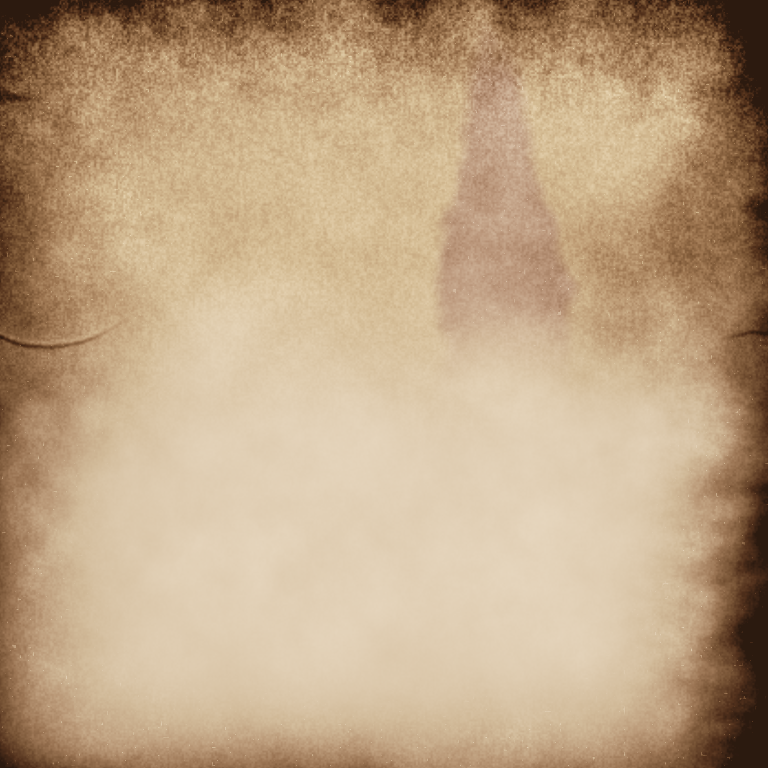
Give the GLSL for this texture, as a WebGL 2 fragment shader.

```glsl
#version 300 es
precision highp float;
uniform vec2 u_resolution;
out vec4 outColor;

float hash(ivec2 cell) {
  uvec2 q = uvec2(cell) * uvec2(1597u, 3571u);
  uint h = (q.x ^ q.y) * 747796u + 28913u;
  h = (h ^ (h >> 15)) * 73939u;
  h = (h ^ (h >> 13)) * 91813u;
  return float((h ^ (h >> 16)) & 65535u) / 65535.0;
}

float noise(vec2 p) {
  ivec2 i = ivec2(floor(p));
  vec2 f = fract(p);
  f = f * f * (3.0 - 2.0 * f);
  return mix(mix(hash(i), hash(i + ivec2(1, 0)), f.x),
             mix(hash(i + ivec2(0, 1)), hash(i + ivec2(1, 1)), f.x), f.y);
}

float fbm(vec2 p) {
  float sum = 0.0, amp = 0.5;
  for (int i = 0; i < 5; i++) {
    sum += amp * noise(p);
    p = mat2(0.8, 0.6, -0.6, 0.8) * p * 2.03 + 17.3;
    amp *= 0.5;
  }
  return sum;
}

float blob(vec2 p, vec2 center, vec2 size) {
  vec2 d = (p - center) / size;
  return exp(-dot(d, d));
}

float crease(float dist, float width) {
  return exp(-dist * dist / (width * width));
}

// Colour ramp from clean paper to scorched edge
vec3 paper(float wear) {
  vec3 tones[7] = vec3[7](
    vec3(0.90, 0.835, 0.74), vec3(0.82, 0.73, 0.60), vec3(0.73, 0.60, 0.47),
    vec3(0.61, 0.46, 0.33), vec3(0.47, 0.33, 0.21), vec3(0.32, 0.19, 0.11),
    vec3(0.17, 0.10, 0.06));
  vec3 color = tones[0];
  for (int i = 1; i < 7; i++)
    color = mix(color, tones[i], clamp(wear - float(i - 1), 0.0, 1.0));
  return color;
}

void main() {
  vec2 uv = gl_FragCoord.xy / u_resolution;
  float clouds = fbm(uv * 7.0 + 3.0) - 0.48;
  float mottle = fbm(uv * 24.0 + 40.0) - 0.48;
  float wisps = fbm(uv * vec2(9.0, 24.0) + 71.0) - 0.48;
  float upper = smoothstep(0.4, 0.72, uv.y + 0.15 * clouds);

  // Burnt borders
  vec2 p = uv + 0.06 * vec2(clouds, mottle);
  float border = 3.5 * exp(-p.x / 0.065) + 4.6 * exp((p.x - 1.0) / 0.07)
               + 3.7 * exp((p.y - 1.0) / 0.065) + 2.7 * exp(-p.y / 0.055);

  // Broad discoloured patches
  float patches = 0.8 * blob(p, vec2(0.05, 0.54), vec2(0.13, 0.16))
                + 0.6 * blob(p, vec2(0.08, 0.75), vec2(0.13, 0.10))
                + 0.9 * blob(p, vec2(0.87, 0.63), vec2(0.13, 0.12))
                + 0.9 * blob(p, vec2(0.98, 0.90), vec2(0.14, 0.15))
                + 1.7 * blob(p, vec2(0.96, 0.17), vec2(0.09, 0.13))
                + 0.8 * blob(p, vec2(0.99, 0.42), vec2(0.07, 0.14))
                - 0.6 * blob(p, vec2(0.84, 0.80), vec2(0.08, 0.07));

  // Tall stain widening downwards
  float halfWidth = mix(0.085, 0.03, smoothstep(0.6, 0.93, uv.y));
  float axis = abs(uv.x - mix(0.66, 0.645, smoothstep(0.6, 0.85, uv.y)) + 0.03 * mottle);
  float stain = 1.0 - smoothstep(halfWidth - 0.015, halfWidth + 0.012, axis);
  stain *= smoothstep(0.48, 0.63, uv.y + 0.1 * clouds)
         * (1.0 - smoothstep(0.89, 0.96, uv.y + 0.1 * mottle));

  float wear = 0.15 + 0.65 * upper + border + patches + 0.75 * stain;
  float rough = smoothstep(0.3, 2.2, wear);
  wear += clouds * (0.6 + 1.5 * rough) + mottle * (0.35 + 1.3 * rough);
  wear += wisps * 3.0 * smoothstep(0.8, 0.95, uv.x) * (1.0 - smoothstep(0.3, 0.6, uv.y));

  // Curved left crack, a shorter right one and small side folds
  float wobble = 0.008 * mottle;
  float leftX = uv.x - 0.06;
  float leftDist = uv.y - 0.551 - 3.2 * leftX * leftX + wobble;
  float leftFade = 1.0 - smoothstep(0.08, 0.18, uv.x);
  float rightX = uv.x - 0.985;
  float rightDist = uv.y - 0.568 + 5.0 * rightX * rightX + wobble;
  wear += leftFade * (1.5 * crease(leftDist + 0.003, 0.003) - 0.6 * crease(leftDist - 0.003, 0.003));
  wear += 1.2 * smoothstep(0.93, 0.97, uv.x) * crease(rightDist, 0.003);
  wear += 1.5 * (1.0 - smoothstep(0.01, 0.06, uv.x)) * crease(uv.y - 0.873 + wobble, 0.006);
  wear += 1.2 * smoothstep(0.95, 0.99, uv.x) * crease(uv.y - 0.73 + 2.0 * wobble, 0.012);

  // Woven grain, strongest on the upper and darker areas
  float grain = noise(uv * 420.0) + 0.7 * noise(uv * 210.0 + 9.0)
              + 0.3 * noise(uv * vec2(400.0, 60.0)) - 1.0;
  float topRough = smoothstep(0.68, 1.0, uv.y) * rough;
  wear += grain * (0.06 + 0.45 * upper * (1.0 - 0.6 * stain) + 0.4 * rough + 0.7 * topRough);
  wear -= 1.3 * rough * smoothstep(0.93, 0.99, noise(uv * 300.0 + 55.0));

  // Warm yellow above, pink in the stain
  vec3 color = paper(clamp(wear, 0.0, 6.0));
  color *= mix(vec3(1.0), vec3(1.01, 1.0, 0.95), upper * (1.0 - stain));
  color *= mix(vec3(1.0), vec3(1.0, 0.98, 1.02), stain);
  outColor = vec4(color, 1.0);
}
```
